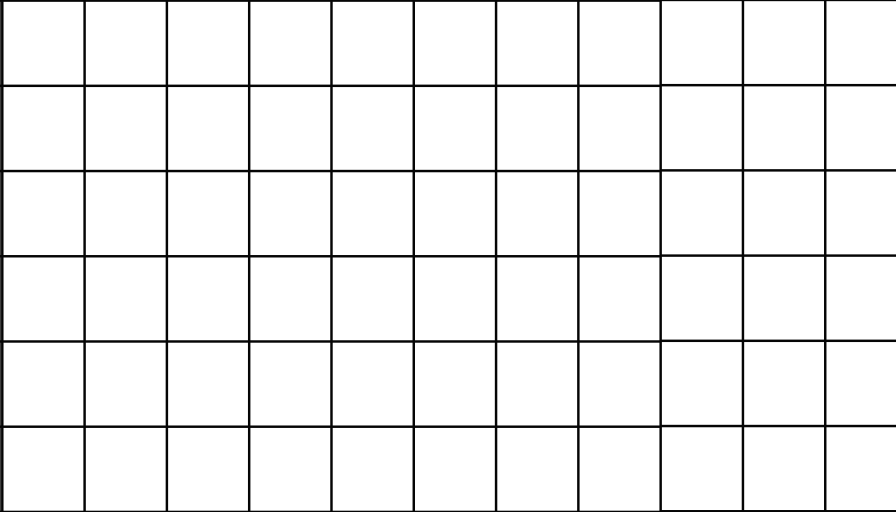
Give the GLSL for this pattern, as a Shadertoy shader.

```glsl
// Ruled black grid on white: eleven columns by six rows of near-square cells.
// Each line family is a repeated band with exact box-filtered coverage, and
// the rightmost columns sit slightly higher, as if joined from a second sheet.

const vec3 PAPER = vec3(1.0);
const vec3 INK = vec3(0.02);
const vec3 MARGIN_GREY = vec3(0.25);

// All lengths are fractions of the canvas height.
const vec2 PITCH = vec2(0.16073, 0.16644);
const vec2 FIRST_LINE = vec2(0.0045, 0.0012);   // from left, from top
const float LINE_WIDTH = 0.0048;
const float MARGIN_WIDTH = 0.0024;
const float SEAM_COLUMN = 8.0;
const float SEAM_SLIP = 0.0013;

// Share of a pixel, centred at signed distance d, that lies inside a band.
float bandCoverage(float d, float width, float pixel) {
    float low = max(d - 0.5 * pixel, -0.5 * width);
    float high = min(d + 0.5 * pixel, 0.5 * width);
    return clamp((high - low) / pixel, 0.0, 1.0);
}

// Signed distance to the nearest line of an evenly spaced family.
float repeatedDistance(float x, float first, float pitch) {
    return (fract((x - first) / pitch + 0.5) - 0.5) * pitch;
}

float ruledLines(float x, float first, float pitch, float width, float pixel) {
    return bandCoverage(repeatedDistance(x, first, pitch), width, pixel);
}

void mainImage(out vec4 fragColor, in vec2 fragCoord) {
    float pixel = 1.0 / iResolution.y;
    vec2 p = vec2(fragCoord.x, iResolution.y - fragCoord.y) * pixel;

    // Raise the row lines to the right of the seam.
    float seam = FIRST_LINE.x + SEAM_COLUMN * PITCH.x;
    float rowY = p.y + SEAM_SLIP * step(seam, p.x);

    // Column and row lines combine without darkening at crossings.
    float columns = ruledLines(p.x, FIRST_LINE.x, PITCH.x, LINE_WIDTH, pixel);
    float rows = ruledLines(rowY, FIRST_LINE.y, PITCH.y, LINE_WIDTH, pixel);
    float ink = 1.0 - (1.0 - columns) * (1.0 - rows);

    // Grey strip outside the first column line.
    float margin = bandCoverage(p.x - 0.5 * MARGIN_WIDTH, MARGIN_WIDTH, pixel);

    vec3 color = mix(PAPER, MARGIN_GREY, margin);
    color = mix(color, INK, ink);
    fragColor = vec4(color, 1.0);
}
```
